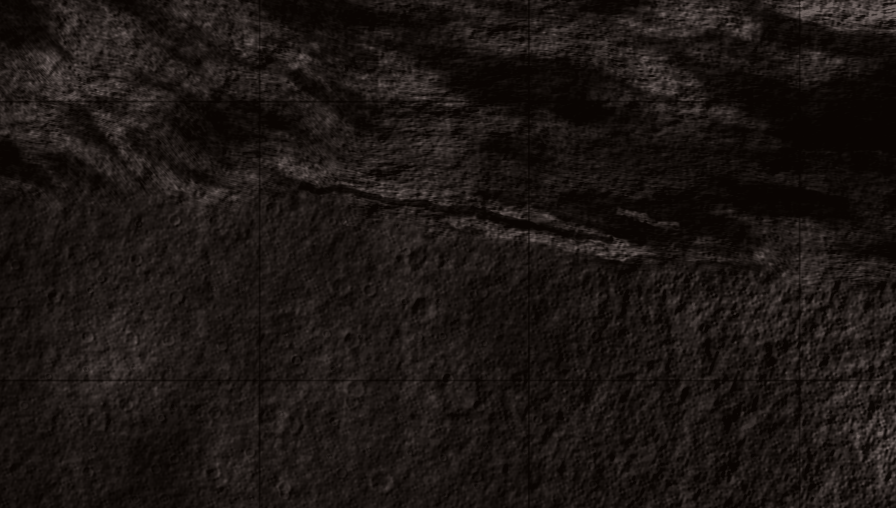
Write a Shadertoy shader that draws this texture.

```glsl
float hash(vec2 p) {
    return fract(sin(dot(p, vec2(127.1, 311.7))) * 43758.545);
}

float noise(vec2 p) {
    vec2 i = floor(p), f = fract(p);
    f = f * f * (3.0 - 2.0 * f);
    return mix(mix(hash(i), hash(i + vec2(1, 0)), f.x),
               mix(hash(i + vec2(0, 1)), hash(i + vec2(1, 1)), f.x), f.y);
}

float fbm(vec2 p, int octaves, float gain) {
    float sum = 0.0, amp = 0.5, total = 0.0;
    for (int i = 0; i < octaves; i++) {
        sum += amp * noise(p);
        total += amp;
        amp *= gain;
        p = mat2(1.6, 1.2, -1.2, 1.6) * p + 7.3;
    }
    return sum / total;
}

float blob(vec2 p, vec2 center, vec2 radius) {
    vec2 d = (p - center) / radius;
    return exp(-dot(d, d));
}

float stroke(vec2 p, vec4 ends, float width) {
    vec2 pa = p - ends.xy, ba = ends.zw - ends.xy;
    float along = clamp(dot(pa, ba) / dot(ba, ba), 0.0, 1.0);
    return 1.0 - smoothstep(width * 0.55, width * 1.3, length(pa - ba * along));
}

// Raised rim around a hollow bowl
float crater(vec2 p, vec2 center, float radius) {
    float d = length(p - center) / radius;
    float rim = (d - 1.0) / 0.28;
    return radius * (exp(-rim * rim) - 0.8 * exp(-2.0 * d * d));
}

// 0 on the lower plain, 1 in the highlands
float highlandMask(vec2 p) {
    float edge = 0.60 - 0.13 * smoothstep(0.55, 1.3, p.x) - 0.03 * smoothstep(1.3, 1.77, p.x);
    return smoothstep(-0.025, 0.035, p.y - edge + 0.05 * (noise(p * 14.0) - 0.5));
}

// Coordinates that follow the descending rock layers
vec2 strataCoord(vec2 p) {
    float slope = mix(0.48, 0.18, smoothstep(0.2, 1.1, p.x));
    return vec2(p.x, p.y + slope * (p.x - 0.6) + 0.035 * (noise(p * 7.0) - 0.5));
}

float craterField(vec2 p, float cells) {
    vec2 id = floor(p * cells);
    vec2 center = (id + 0.3 + 0.4 * vec2(hash(id), hash(id + 31.0))) / cells;
    float size = hash(id + 57.0);
    return crater(p, center, (0.05 + 0.12 * size * size) / cells) * step(0.4, hash(id + 83.0));
}

float terrain(vec2 p, float high) {
    vec3 bigCraters[14] = vec3[14](
        vec3(0.155, 0.50, 0.019), vec3(0.54, 0.175, 0.030), vec3(0.836, 0.388, 0.024),
        vec3(0.836, 0.485, 0.030), vec3(0.90, 0.228, 0.040), vec3(0.43, 0.06, 0.021),
        vec3(0.755, 0.05, 0.021), vec3(0.702, 0.233, 0.017), vec3(0.037, 0.073, 0.016),
        vec3(0.25, 0.203, 0.013), vec3(1.467, 0.175, 0.023), vec3(1.36, 0.22, 0.018),
        vec3(1.728, 0.073, 0.022), vec3(1.43, 0.58, 0.014));
    float pits = 0.0;
    for (int i = 0; i < 14; i++) pits += crater(p, bigCraters[i].xy, bigCraters[i].z);
    pits += (craterField(p, 8.0) + craterField(p + 3.7, 13.0)) * (1.0 - high);

    vec2 s = strataCoord(p);
    float layers = fbm(s * vec2(9.0, 22.0), 5, 0.62);
    float rubble = fbm(p * 24.0, 4, 0.62);
    float plainRough = mix(0.30, 0.62, smoothstep(0.7, 1.5, p.x));
    return 2.4 * pits + mix(rubble * plainRough, layers + 0.35 * rubble, high);
}

float gridLine(float x, float at) {
    return 1.0 - smoothstep(0.0008, 0.0028, abs(x - at));
}

void mainImage(out vec4 fragColor, in vec2 fragCoord) {
    vec2 p = fragCoord / iResolution.y;
    float high = highlandMask(p);
    vec2 s = strataCoord(p);

    // Broad light and dark regions
    float tone = mix(0.102, 0.092, high);
    tone += 0.055 * blob(p, vec2(0.25, 0.29), vec2(0.12, 0.10));
    tone += 0.025 * blob(p, vec2(0.50, 0.15), vec2(0.15, 0.20));
    tone += 0.060 * blob(p, vec2(1.53, 0.40), vec2(0.17, 0.14));
    tone += 0.080 * blob(p, vec2(1.75, 0.12), vec2(0.08, 0.10));
    tone += 0.130 * blob(p, vec2(1.70, 0.98), vec2(0.16, 0.06));
    tone += 0.070 * blob(p, vec2(1.39, 0.90), vec2(0.16, 0.10));
    tone += 0.060 * blob(p, vec2(0.72, 0.90), vec2(0.24, 0.08));
    tone += 0.065 * blob(p, vec2(0.12, 0.83), vec2(0.17, 0.12));
    tone -= 0.055 * blob(p, vec2(1.27, 0.69), vec2(0.28, 0.08));
    tone -= 0.045 * blob(p, vec2(1.65, 0.68), vec2(0.16, 0.12));
    tone -= 0.040 * blob(p, vec2(0.50, 0.76), vec2(0.20, 0.07));
    tone -= 0.035 * blob(p, vec2(0.33, 0.10), vec2(0.06, 0.13));
    tone -= 0.030 * blob(p, vec2(1.03, 0.33), vec2(0.16, 0.16));
    tone *= 0.55 + 0.9 * fbm(p * vec2(6.0, 4.0) + 4.0, 4, 0.55);

    // Dark canyons between the highland layers
    float layer = fbm(s * vec2(5.0, 17.0) + 2.0, 4, 0.6);
    tone *= mix(1.0, mix(0.42, 1.4, smoothstep(0.36, 0.62, layer)), high);

    // Bright scarps along the boundary, split by narrow troughs
    vec4 scarps[9] = vec4[9](
        vec4(0.20, 0.77, 0.28, 0.66), vec4(0.28, 0.66, 0.46, 0.60),
        vec4(0.56, 0.675, 0.80, 0.615), vec4(0.80, 0.615, 1.05, 0.575),
        vec4(0.88, 0.567, 1.23, 0.495), vec4(1.05, 0.575, 1.24, 0.51),
        vec4(0.68, 0.56, 0.80, 0.53), vec4(1.22, 0.583, 1.33, 0.553),
        vec4(1.24, 0.505, 1.50, 0.49));
    float widths[9] = float[9](0.022, 0.017, 0.021, 0.018, 0.010, 0.014, 0.005, 0.009, 0.010);
    vec2 jitter = 0.022 * (vec2(noise(p * 26.0), fbm(p * 30.0 + 9.0, 3, 0.6)) - 0.5);
    float scarp = 0.0;
    for (int i = 0; i < 9; i++) scarp = max(scarp, stroke(p + jitter, scarps[i], widths[i]));
    float broken = smoothstep(0.28, 0.58, fbm(s * vec2(12.0, 45.0), 3, 0.6));
    tone = mix(tone, 0.225, scarp * (0.25 + 0.6 * broken));
    float trough = max(stroke(p + jitter, vec4(0.60, 0.632, 0.90, 0.587), 0.008),
                       stroke(p + jitter, vec4(0.90, 0.587, 1.20, 0.525), 0.007));
    tone *= 1.0 - 0.65 * trough;

    // Relief lit from the upper left
    vec2 away = vec2(0.0035, -0.0022);
    float relief = terrain(p + away, high) - terrain(p, high);
    tone *= clamp(1.0 + relief * mix(17.0, 12.0, high), 0.25, 2.1);

    // Fine surface streaks and grain
    float streak = noise(p * vec2(45.0, 150.0)) - 0.5;
    float grain = noise(p * 170.0 + 5.0) - 0.5;
    tone *= 1.0 + 0.28 * streak + 0.38 * grain;

    // Thin survey grid
    float grid = max(gridLine(p.x, 0.511), max(gridLine(p.x, 1.041), gridLine(p.x, 1.574)));
    grid = max(grid, max(gridLine(p.y, 0.80), gridLine(p.y, 0.251)));
    tone *= 1.0 - 0.45 * grid;

    tone = clamp(tone, 0.035, 0.42);
    fragColor = vec4(tone, tone * 0.93 - 0.015, tone * 0.93 - 0.025, 1.0);
}
```
